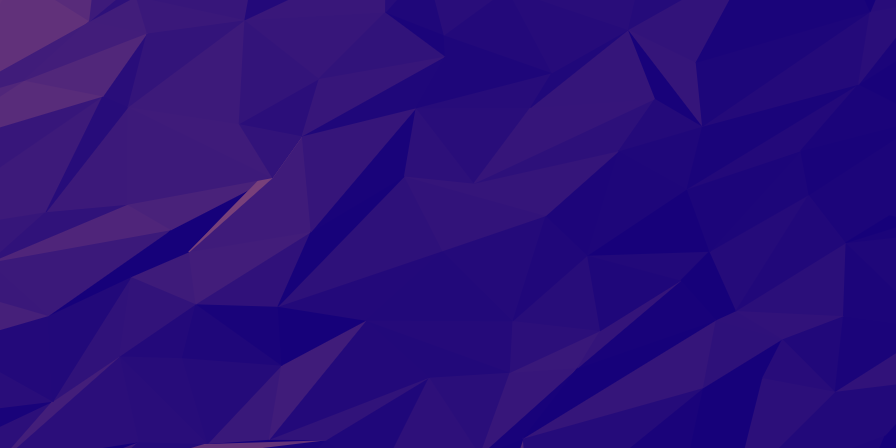
A Shadertoy shader for this background:

```glsl
// Integer hash giving three values in 0..1
vec3 hash3(ivec2 cell) {
    uvec3 v = uvec3(cell.x + 512, cell.y + 512, 53) * 1664525u + 1013904223u;
    v.x += v.y * v.z; v.y += v.z * v.x; v.z += v.x * v.y;
    v ^= v >> 16u;
    v.x += v.y * v.z; v.y += v.z * v.x; v.z += v.x * v.y;
    return vec3(v >> 8u) / 16777216.0;
}

// Slanted lattice: columns are the steps along a row and between rows
const mat2 LATTICE = mat2(0.215, 0.03, 0.025, 0.145);

// Jittered mesh vertex with a random height
vec3 meshVertex(ivec2 cell) {
    vec3 jitter = hash3(cell) - 0.5;
    return vec3(LATTICE * (vec2(cell) + 0.96 * jitter.xy), 0.042 * jitter.z);
}

float cross2(vec2 a, vec2 b) { return a.x * b.y - a.y * b.x; }

// x: squared distance to the edge, y: signed side of its line
vec2 edgeDistance(vec2 p, vec2 a, vec2 b, float winding) {
    vec2 e = b - a, w = p - a;
    vec2 gap = w - e * clamp(dot(w, e) / max(dot(e, e), 1e-8), 0.0, 1.0);
    return vec2(dot(gap, gap), winding * cross2(e, w));
}

float triangleDistance(vec2 p, vec2 a, vec2 b, vec2 c) {
    float winding = sign(cross2(b - a, c - a));
    vec2 d = min(min(edgeDistance(p, a, b, winding),
                     edgeDistance(p, b, c, winding)),
                     edgeDistance(p, c, a, winding));
    return -sqrt(d.x) * sign(d.y);
}

// Flat shading from a low lamp near the upper left corner
vec3 facetColor(vec3 a, vec3 b, vec3 c) {
    vec3 normal = cross(b - a, c - a);
    normal *= sign(normal.z) / max(length(normal), 1e-7);
    vec3 toLamp = normalize(vec3(-0.05, 1.05, 0.19) - (a + b + c) / 3.0);
    float light = clamp(dot(normal, toLamp) + 0.03, 0.02, 1.0);
    return mix(vec3(0.08, 0.0, 0.48), vec3(0.47, 0.25, 0.48), light);
}

// Each facet reaches one pixel outward, so shared edges leave no seams
void paintFacet(inout vec3 color, vec2 p, vec3 a, vec3 b, vec3 c, float pixel) {
    float d = triangleDistance(p, a.xy, b.xy, c.xy);
    color = mix(color, facetColor(a, b, c), clamp(1.0 - d / pixel, 0.0, 1.0));
}

void mainImage(out vec4 fragColor, in vec2 fragCoord) {
    float pixel = 1.0 / iResolution.y;
    vec2 p = fragCoord * pixel;
    ivec2 home = ivec2(floor(inverse(LATTICE) * p));
    vec3 color = vec3(0.11, 0.02, 0.48);

    // Two facets per cell, split along a random diagonal
    for (int j = -1; j <= 1; j++) {
        for (int i = -1; i <= 1; i++) {
            ivec2 cell = home + ivec2(i, j);
            vec3 a = meshVertex(cell);
            vec3 b = meshVertex(cell + ivec2(1, 0));
            vec3 c = meshVertex(cell + ivec2(1, 1));
            vec3 d = meshVertex(cell + ivec2(0, 1));
            if (hash3(cell + 91).x < 0.6) {
                paintFacet(color, p, a, b, c, pixel);
                paintFacet(color, p, a, c, d, pixel);
            } else {
                paintFacet(color, p, a, b, d, pixel);
                paintFacet(color, p, b, c, d, pixel);
            }
        }
    }
    fragColor = vec4(color, 1.0);
}
```
